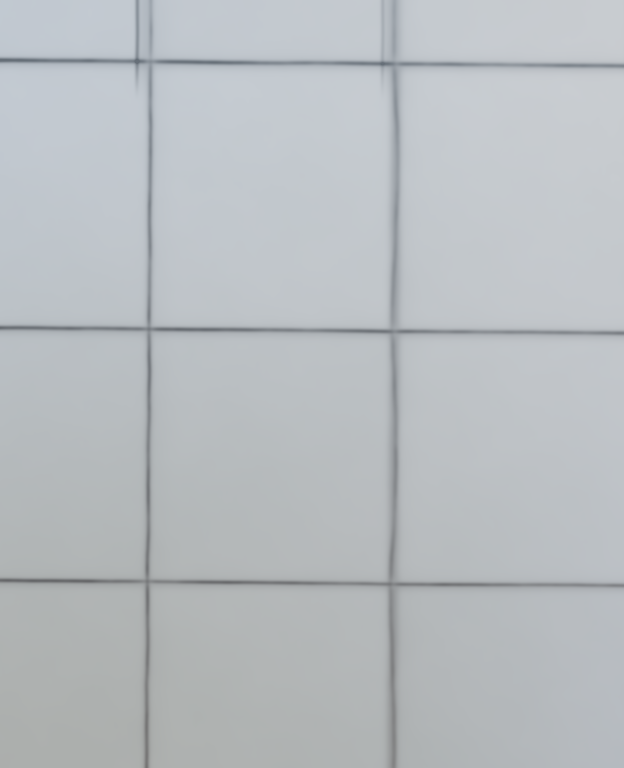
Give the GLSL for this pattern, as a WebGL 1 fragment shader.

```glsl
precision highp float;
// Pale glazed wall tiles with thin, uneven grey joints under a soft diagonal light.

uniform vec2 u_resolution;

// Smooth irregular variation in -1..1 from layered sines.
float waves(vec2 p) {
  float sum = 0.0, amp = 0.5;
  for (int i = 0; i < 4; i++) {
    sum += amp * sin(p.x + 1.7 * sin(p.y)) * cos(p.y * 0.8 + sin(p.x * 0.6));
    p = mat2(1.5, 1.2, -1.2, 1.5) * p + 2.3;
    amp *= 0.55;
  }
  return sum;
}

float hash(vec2 cell) {
  return fract(sin(dot(cell, vec2(41.3, 89.7))) * 437.5);
}

// Soft stroke profile, never thinner than a pixel.
float stroke(float d, float width) {
  float w = max(width, 0.8 / u_resolution.y);
  return exp(-d * d / (w * w));
}

void main() {
  // Height of the canvas is one unit.
  vec2 p = gl_FragCoord.xy / u_resolution.y;
  float side = p.x * u_resolution.y / u_resolution.x;

  // Tile grid: columns lean slightly, rows grow taller upwards.
  float rise = p.y - 0.2445 + 0.009 * p.x + 0.0008 * waves(vec2(p.x * 13.0, p.y * 3.0));
  float row = rise * (3.121 - 0.247 * rise);
  float across = p.x - 0.191 - 0.0055 * p.y + 0.0011 * waves(vec2(3.0, p.y * 22.0));
  float col = across / 0.3195;
  float colId = floor(col + 0.5);
  float dx = (col - colId) * 0.3195;
  float dy = (row - floor(row + 0.5)) * 0.336;
  float softCol = clamp(colId, 0.0, 1.0);
  float topRow = smoothstep(1.98, 2.02, row);

  // Light falls from cool and bright at the top to warm grey at the bottom left.
  vec3 low = mix(vec3(0.67, 0.68, 0.67), vec3(0.71, 0.73, 0.75), side * side);
  vec3 high = mix(vec3(0.757, 0.787, 0.818), vec3(0.785, 0.80, 0.815), side);
  vec3 color = mix(low, high, smoothstep(-0.15, 1.0, p.y));

  // Faint tint per tile and cloudy glaze.
  color += 0.012 * (hash(floor(vec2(col, row)) + 5.0) - 0.5);
  color += 0.006 * waves(p * 9.0) * vec3(1.0, 0.7, 0.9);
  color += 0.003 * waves(p * 45.0 + 4.0);

  // Vertical joints: a broad pale band with a dark streak that wanders in it.
  float streak = 0.75 + 0.45 * waves(vec2(colId * 5.0 + 1.0, p.y * 30.0));
  float wander = softCol * 0.003 * sin(p.y * 17.0 + 1.0);
  float band = stroke(dx, mix(0.0055, 0.0075, softCol));
  float core = stroke(dx - wander, mix(0.0028, 0.0034, softCol));
  float vertical = band * mix(0.2, 0.3, softCol) + core * streak * mix(0.52, 0.28, softCol);
  vertical *= 1.0 - 0.4 * topRow;

  // The top course is set a little to the left, giving a second edge.
  float shifted = stroke(dx + 0.0175, 0.0028) * mix(0.5, 0.22, softCol);
  shifted += stroke(dx + 0.009, 0.008) * 0.12;
  vertical += shifted * smoothstep(1.85, 2.02, row);

  // Horizontal joints: thin and dark, fading to the right and at crossings.
  float wear = 0.85 + 0.35 * waves(vec2(p.x * 24.0, floor(row + 0.5) * 4.0));
  float horizontal = stroke(dy, 0.0029) * wear * mix(0.78, 0.5, side);
  horizontal += stroke(dy + 0.002, 0.007) * 0.13;
  float crossing = stroke(dx, 0.008) * stroke(dy, 0.009);
  float joint = (vertical + horizontal) * (1.0 - 0.5 * crossing);

  // Grime spreading from the joints onto the glaze.
  joint += 0.05 * stroke(dx - 0.008, 0.018) * (0.6 + 0.4 * waves(p * 20.0));
  joint += 0.03 * stroke(dy, 0.014);

  vec3 grout = mix(vec3(0.36, 0.35, 0.35), vec3(0.36, 0.40, 0.44), p.y);
  color = mix(color, grout, clamp(joint, 0.0, 0.9));
  gl_FragColor = vec4(color, 1.0);
}
```
